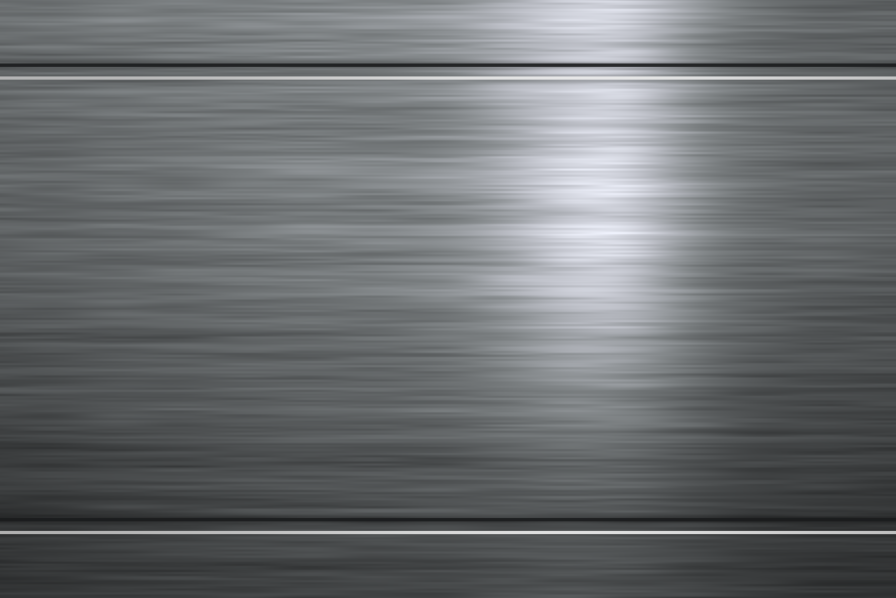
Write a WebGL 2 fragment shader that draws this texture.

```glsl
#version 300 es
precision highp float;

uniform vec2 u_resolution;
out vec4 fragColor;

const float UPPER_SEAM = 0.891;
const float LOWER_SEAM = 0.131;
const float LIP_OFFSET = 0.0215;
const vec3 STEEL_TINT = vec3(0.965, 1.0, 1.015);
const vec3 SHINE_TINT = vec3(0.985, 0.997, 1.04);

float hash(vec2 p) {
    vec3 q = fract(vec3(p.xyx) * 0.1031);
    q += dot(q, q.yzx + 33.33);
    return fract((q.x + q.y) * q.z);
}

float valueNoise(vec2 p) {
    vec2 cell = floor(p);
    vec2 f = fract(p);
    f = f * f * (3.0 - 2.0 * f);
    float low = mix(hash(cell), hash(cell + vec2(1.0, 0.0)), f.x);
    float high = mix(hash(cell + vec2(0.0, 1.0)), hash(cell + 1.0), f.x);
    return mix(low, high, f.y);
}

float bell(float x, float center, float width) {
    float d = (x - center) / width;
    return exp(-d * d);
}

// Long horizontal scratches, from wide bands to fine hairlines
float brushing(vec2 uv) {
    vec2 frequency = vec2(1.5, 65.0);
    float weight = 0.28;
    float sum = 0.0;
    for (int i = 0; i < 4; i++) {
        vec2 shift = vec2(17.3, 41.7) * float(i + 1);
        sum += weight * (valueNoise(uv * frequency + shift) - 0.5);
        frequency *= vec2(2.1, 1.65);
        weight *= 1.12;
    }
    return sum;
}

// Broad ambient light plus a vertical sheen, steeper on its right side
float lighting(vec2 uv) {
    float height = smoothstep(-0.05, 0.75, uv.y);
    float ambient = mix(0.17, 0.355, height);
    float broad = mix(0.11, 0.15, height) * bell(uv.x, 0.47, 0.40);
    float sheenWidth = uv.x < 0.675 ? 0.135 : 0.100;
    float sheenPower = 0.05 + 0.27 * smoothstep(0.08, 0.62, uv.y);
    float sheen = sheenPower * bell(uv.x, 0.675, sheenWidth);
    float hotspot = 0.07 * bell(uv.x, 0.67, 0.08) * bell(uv.y, 0.64, 0.18);
    float topLift = 0.035 * smoothstep(0.80, 0.95, uv.y) * (1.0 - uv.x);
    return ambient + broad + sheen + hotspot + topLift;
}

float line(float y, float center, float halfWidth, float feather) {
    return 1.0 - smoothstep(halfWidth - feather, halfWidth + feather, abs(y - center));
}

// Dark cut with a soft shadow, and a bright lip just below it
vec3 addSeam(vec3 color, vec2 uv, float seam, float feather) {
    float shadow = bell(uv.y, seam, 0.008);
    float cut = line(uv.y, seam, 0.0028, feather);
    float lip = line(uv.y, seam - LIP_OFFSET, 0.0027, feather);
    float lipShade = bell(uv.y, seam - LIP_OFFSET, 0.007);
    float lipLight = 0.73 + 0.20 * bell(uv.x, 0.65, 0.35);
    color *= 1.0 - 0.28 * shadow;
    color *= 1.0 - 0.12 * lipShade;
    color = mix(color, vec3(0.10, 0.105, 0.11), 0.88 * cut);
    return mix(color, vec3(lipLight), 0.92 * lip);
}

void main() {
    vec2 uv = gl_FragCoord.xy / u_resolution;
    float feather = max(0.0012, 0.6 / u_resolution.y);

    // Brushed sheet
    float light = lighting(uv);
    float grain = brushing(uv) * (0.055 + 0.28 * light);
    float tone = clamp(light + grain, 0.0, 1.0);
    vec3 color = tone * mix(STEEL_TINT, SHINE_TINT, smoothstep(0.45, 0.8, tone));

    // Panel joints
    color = addSeam(color, uv, UPPER_SEAM, feather);
    color = addSeam(color, uv, LOWER_SEAM, feather);

    fragColor = vec4(clamp(color, 0.0, 1.0), 1.0);
}
```
